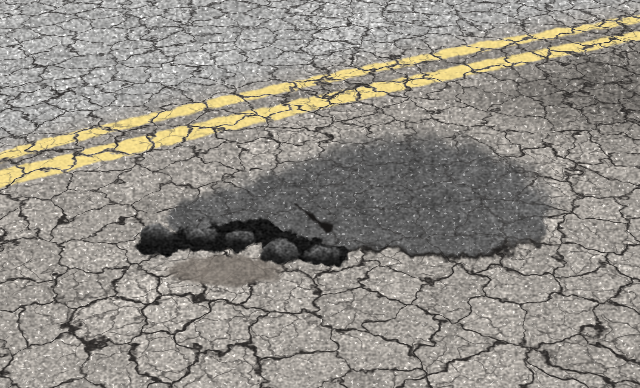
Reproduce this texture procedurally as a WebGL 2 fragment shader.

```glsl
#version 300 es
precision highp float;
// Cracked asphalt road with a double yellow line, a dark patch and a pothole.
#define HORIZON 1.9
#define CELLS vec2(11.0, 32.0)
#define CRACK_WIDTH 0.026
#define GRAIN 0.46
#define ROAD_COOL vec3(0.695, 0.695, 0.69)
#define ROAD_WARM vec3(0.65, 0.63, 0.605)
#define PATCH_TONE vec3(0.385, 0.385, 0.385)
#define CRACK_TONE vec3(0.14, 0.13, 0.125)
#define PAINT vec3(0.96, 0.87, 0.56)
#define PAINT_WORN vec3(0.73, 0.66, 0.51)
#define FLOOR_TONE vec3(0.49, 0.46, 0.43)
uniform vec2 u_resolution;
out vec4 outColor;

vec2 hash2(vec2 p) {
  vec3 q = fract(p.xyx * vec3(0.1031, 0.1030, 0.0973));
  q += dot(q, q.yzx + 33.33);
  return fract((q.xx + q.yz) * q.zy);
}
float slope(vec2 cell, vec2 f, vec2 corner) {
  return dot(hash2(cell + corner) * 2.0 - 1.0, f - corner);
}
float gradientNoise(vec2 p) {
  vec2 i = floor(p), f = fract(p), u = f * f * (3.0 - 2.0 * f);
  float low = mix(slope(i, f, vec2(0, 0)), slope(i, f, vec2(1, 0)), u.x);
  float high = mix(slope(i, f, vec2(0, 1)), slope(i, f, vec2(1, 1)), u.x);
  return mix(low, high, u.y);
}
float fbm(vec2 p) {
  float sum = 0.0, amp = 1.0;
  for (int i = 0; i < 4; i++, amp *= 0.5, p = p * 2.03 + 17.3) sum += amp * gradientNoise(p);
  return sum;
}
// x: distance to the nearest cell border, y: random value of the cell
vec2 voronoi(vec2 p) {
  vec2 base = floor(p), f = fract(p), nearest = vec2(0.0), cell = vec2(0.0);
  float best = 9.0, edge = 9.0;
  for (int k = 0; k < 9; k++) {
    vec2 g = vec2(k % 3 - 1, k / 3 - 1), r = g + hash2(base + g) - f;
    if (dot(r, r) < best) { best = dot(r, r); nearest = r; cell = g; }
  }
  for (int k = 0; k < 25; k++) {
    vec2 g = cell + vec2(k % 5 - 2, k / 5 - 2), r = g + hash2(base + g) - f;
    vec2 across = r - nearest;
    if (dot(across, across) > 1e-4) edge = min(edge, dot(0.5 * (r + nearest), normalize(across)));
  }
  return vec2(edge, hash2(base + cell + 7.0).x);
}
// Capsule whose radius runs from ra to rb
float capsule(vec2 p, vec2 a, vec2 b, float ra, float rb) {
  float t = clamp(dot(p - a, b - a) / dot(b - a, b - a), 0.0, 1.0);
  return length(p - mix(a, b, t)) - mix(ra, rb, t);
}
float ellipse(vec2 p, vec2 c, vec2 r) { return (length((p - c) / r) - 1.0) * min(r.x, r.y); }
float fill(float d, float soft) { return 1.0 - smoothstep(-soft, soft, d); }

void main() {
  vec2 p = gl_FragCoord.xy / u_resolution.y;
  float px = 1.0 / u_resolution.y, rough = fbm(p * 22.0), broad = fbm(p * 3.0 + 4.0);
  float grain = gradientNoise(p * vec2(135.0, 170.0)) + 0.7 * gradientNoise(p * vec2(65.0, 95.0) + 9.0);

  // Cracks on the receding ground
  float depth = 1.0 / (HORIZON - p.y), aa = 0.5 * CELLS.y * depth * depth * px;
  vec2 ground = CELLS * vec2((p.x - 0.83) * depth, depth);
  vec2 warp = vec2(fbm(ground * 2.1), fbm(ground * 2.1 + 31.0));
  vec2 slab = voronoi(ground + 0.34 * warp), chip = voronoi(ground * 2.1 + 0.6 * warp + 5.0);
  float crack = fill(slab.x - CRACK_WIDTH * (1.0 + broad + 1.3 * rough), 0.016 + aa);
  float fine = fill(chip.x - 0.03, 0.03 + 1.4 * aa) * smoothstep(-0.3, 0.3, broad + 0.6 * rough);
  crack = max(crack, 0.65 * fine);

  // Centre line curves and road tone
  float lowerLine = p.y - (0.537 + 0.2596 * p.x - 0.021 * p.x * p.x);
  float upperLine = p.y - (0.597 + 0.2625 * p.x - 0.0286 * p.x * p.x);
  vec3 color = mix(ROAD_WARM, ROAD_COOL, smoothstep(-0.01, 0.08, upperLine));
  color *= 1.0 + 0.10 * (slab.y - 0.5) + 0.10 * broad + 0.14 * rough;
  color *= 1.0 - 0.28 * fill(ellipse(p, vec2(1.66, 0.77), vec2(0.36, 0.11)), 0.08);
  color *= 1.0 - 0.12 * fill(abs(0.5 * (lowerLine + upperLine)) - 0.02, 0.02);
  color *= 1.0 + 0.14 * fill(ellipse(p, vec2(0.38, 0.255), vec2(0.08, 0.035)) + 0.02 * rough, 0.012);

  // Worn double line
  float span = p.x / 1.65;
  float stripe = min(abs(lowerLine) - mix(0.023, 0.013, span), abs(upperLine) - mix(0.014, 0.010, span));
  float paint = fill(stripe + 0.008 * rough, 0.002 + px) * smoothstep(0.0, 0.06 + aa, slab.x) * (1.0 - 0.4 * fine);
  vec3 paintTone = mix(PAINT_WORN, PAINT, smoothstep(0.1, 0.7, paint + 0.3 * rough));

  // Dark repair patch
  vec2 q = mat2(0.99, 0.12, -0.12, 0.99) * (p - vec2(1.125, 0.487));
  float patchD = min(ellipse(q, vec2(0.0), vec2(0.31, 0.148)),
    capsule(p, vec2(0.463, 0.435), vec2(0.948, 0.494), 0.035, 0.142)) + 0.024 * rough + 0.02 * broad;
  float patchMask = fill(patchD, mix(0.007, 0.035, smoothstep(0.42, 0.58, p.y)));
  color = mix(color, PATCH_TONE * (1.0 + 0.15 * broad + 0.25 * rough), patchMask);
  color = mix(color, paintTone, paint);
  color = mix(color, CRACK_TONE, crack * mix(0.9, 0.45, patchMask) * (1.0 - 0.3 * paint));

  // Stone grain and bright chips
  color *= 1.0 + GRAIN * grain * (1.0 - 0.75 * paint);
  float sparkle = smoothstep(0.22, 0.45, gradientNoise(p * vec2(125.0, 150.0) + 50.0));
  color += 0.25 * sparkle * (1.0 - paint) * (1.0 - 0.6 * crack);

  // Shadowed lower rim and the split in the patch
  float rim = fill(abs(patchD) - 0.005, 0.006) * smoothstep(0.41, 0.35, p.y) * smoothstep(0.75, 0.9, p.x);
  float split = capsule(p, vec2(0.76, 0.475), vec2(0.845, 0.41), 0.0, 0.009) + 0.014 * rough;
  color = mix(color, CRACK_TONE * 0.7, max(0.85 * rim, fill(split, 0.002 + px)));

  // Pothole: floor, black hollow, broken lumps
  float floorD = ellipse(p, vec2(0.58, 0.302), vec2(0.15, 0.038)) + 0.014 * rough;
  color = mix(color, FLOOR_TONE * (1.0 + 0.2 * grain + 0.2 * rough), 0.85 * fill(floorD, 0.008));
  float hollow = min(capsule(p, vec2(0.375, 0.365), vec2(0.62, 0.395), 0.024, 0.036),
    capsule(p, vec2(0.64, 0.4), vec2(0.87, 0.335), 0.036, 0.026)) + 0.028 * rough;
  color = mix(color, vec3(0.09) * (1.0 + 1.2 * grain), fill(hollow, 0.005));
  for (int i = 0; i < 5; i++) {
    float t = float(i) / 4.0;
    vec2 jitter = hash2(vec2(i, 3)) - 0.5, size = vec2(0.042, 0.024) * (1.0 + 0.5 * jitter.y);
    vec2 center = vec2(0.41 + 0.42 * t, 0.394 - 0.052 * smoothstep(0.4, 0.8, t)) + 0.015 * jitter;
    float light = smoothstep(-0.9, 1.0, (p.y - center.y) / size.y + rough);
    vec3 stone = mix(vec3(0.10), PATCH_TONE, light) * (1.0 + 0.7 * grain);
    color = mix(color, stone, fill(ellipse(p, center, size) + 0.018 * rough, 0.004));
  }
  outColor = vec4(clamp(color, 0.0, 1.0), 1.0);
}
```
